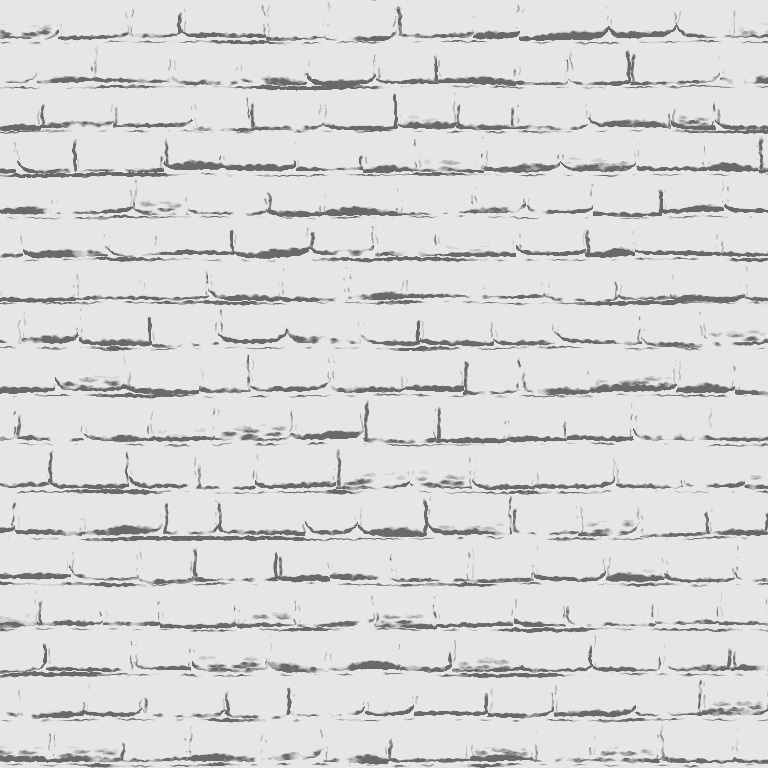
Reproduce this texture procedurally as a Shadertoy shader.

```glsl
// Whitewashed brick wall: 17 uneven rows of about 11 bricks, drawn only by the
// grey shadows in their joints. Each brick gets a ragged bottom stroke and thin
// broken side strokes; cellular wear erodes them before toning in flat steps.

const float ROWS = 17.0;
const float BRICK_WIDTH = 17.0 / 11.3; // in row heights

float hash(vec2 p) {
    return fract(sin(dot(p, vec2(127.1, 311.7))) * 43758.5);
}

// Distance to the nearest scattered point
float cellular(vec2 p) {
    vec2 base = floor(p);
    float nearest = 2.0;
    for (int y = -1; y <= 1; y++)
    for (int x = -1; x <= 1; x++) {
        vec2 c = base + vec2(x, y);
        vec2 point = c + vec2(hash(c), hash(c + 41.3));
        nearest = min(nearest, distance(p, point));
    }
    return nearest;
}

float waves(float x, float seed) {
    return sin(x * 1.3 + seed) + 0.5 * sin(x * 3.1 + seed * 2.0)
         + 0.3 * sin(x * 7.3 + seed * 3.0);
}

// Uneven position of a vertical joint, in brick widths
float jointAt(float index, float row) {
    return index + 0.36 * (hash(vec2(index, row)) - 0.5);
}

// Thin vertical stroke; only a high chance makes it dark and whole
float sideStroke(float dist, float y, float chance, float wear) {
    float bold = smoothstep(0.78, 0.95, chance);
    float width = 0.012 + 0.022 * bold;
    float broken = mix(smoothstep(0.3, 0.6, wear), 1.0, bold);
    float reach = 0.4 + 0.5 * fract(chance * 7.0);
    return (1.0 - smoothstep(width * 0.5, width + 0.02, abs(dist)))
         * (1.0 - smoothstep(reach, reach + 0.12, y))
         * broken * mix(0.25 + 0.6 * chance, 1.2, bold);
}

float jointInk(vec2 p, float grain) {
    float row = floor(p.y);
    float y = fract(p.y);
    float seed = hash(vec2(row, 7.7)) * 40.0;

    // Find the brick and the distances to its sides
    float x = p.x / BRICK_WIDTH + 0.5 * mod(row, 2.0) + 0.3 * hash(vec2(row, 3.1));
    float i = floor(x);
    if (x < jointAt(i, row)) i -= 1.0;
    else if (x > jointAt(i + 1.0, row)) i += 1.0;
    vec2 id = vec2(i, row);
    float left = (x - jointAt(i, row)) * BRICK_WIDTH;
    float right = (jointAt(i + 1.0, row) - x) * BRICK_WIDTH;
    float along = left / (left + right);

    // Bottom edge: wavy, tilted and lifted at the corners
    float course = 0.14 + 0.016 * waves(p.x * 0.8, seed);
    float lift = 0.26 * pow(hash(id + 5.3), 3.0) * exp(-left / 0.12)
               + 0.26 * pow(hash(id + 9.1), 3.0) * exp(-right / 0.12);
    float d = y - course - lift - 0.07 * (hash(id + 2.9) - 0.5)
            - 0.06 * (hash(id + 6.7) - 0.5) * along;
    float above = smoothstep(-0.02, 0.0, d);

    // Bottom shadow: whole where heavy, broken and pale elsewhere
    float heavy = smoothstep(0.2, 0.5, cellular(vec2(p.x * 0.45, row * 3.7)));
    heavy *= 0.55 + 0.45 * smoothstep(0.1, 0.5, hash(id + 3.3));
    float crumbs = smoothstep(0.2, 0.5, cellular(vec2(p.x * 2.2, row * 2.3 + y * 3.0)));
    float hump = sin(3.14 * pow(along, 0.5 + 1.5 * hash(id + 8.2)));
    float thick = 0.045 + 0.03 * heavy + 0.15 * pow(hash(id + 1.7), 3.0) * hump
                + 0.05 * (cellular(p * vec2(4.0, 3.0)) - 0.4);
    float strength = mix(0.75 * crumbs, 1.25, heavy);
    float ink = strength * above * (1.0 - smoothstep(thick * 0.55, thick + 0.02, d));

    // Side shadows, usually stronger at the right end
    float wiggle = 0.014 * waves(y * 5.0, i * 2.3 + seed);
    float wear = cellular(p * vec2(2.0, 4.5) + 5.0);
    float sides = max(sideStroke(right - 0.04 + wiggle, y, hash(id + 12.4), wear),
                      0.7 * sideStroke(left - 0.06 - wiggle, y, hash(id + 15.8), wear));
    ink = max(ink, above * sides);

    // Broken rim along the lower side of the mortar, bold in a few runs
    float run = smoothstep(0.5, 0.8, cellular(vec2(p.x * 0.35, row * 6.1 + 0.7)));
    float rimWidth = 0.006 + 0.025 * run;
    float rimDist = abs(y - course + 0.08 + 0.006 * waves(p.x * 3.0, seed + 9.0));
    float rim = 1.0 - smoothstep(rimWidth, rimWidth + 0.022, rimDist);
    float gaps = smoothstep(0.3, 0.65, cellular(vec2(p.x * 1.7, row * 5.1 + 0.4)));
    ink = max(ink, rim * mix(0.75 * gaps, 1.15, run));

    // Streaky stains on a few bricks
    float stain = smoothstep(0.84, 0.95, hash(id + 21.6)) * smoothstep(0.05, 0.3, min(left, right));
    stain *= above * (1.0 - smoothstep(0.12, 0.38, d));
    stain *= 1.0 - smoothstep(0.2, 0.55, cellular(p * vec2(2.0, 8.0)));
    ink = max(ink, 0.8 * stain);

    return ink * (1.45 - 0.85 * grain);
}

void mainImage(out vec4 fragColor, in vec2 fragCoord) {
    vec2 uv = fragCoord / iResolution.xy;
    vec2 p = uv * ROWS;

    // Uneven course heights, ragged edges and grain
    p.y -= 0.24 * exp(-pow((uv.y - 0.58) / 0.17, 2.0));
    float grain = cellular(p * vec2(6.0, 10.0));
    p.x += 0.05 * (cellular(p * 5.0 + 13.0) - 0.45);
    float ink = jointInk(p + vec2(0.0, 0.05 * (grain - 0.45)), grain);

    // Five flat shadow tones below the paint colour
    float tone = 0.90;
    float soft = clamp(fwidth(ink) * 0.35, 0.005, 0.08);
    for (int i = 0; i < 5; i++) {
        float level = 0.14 + 0.17 * float(i);
        tone -= (0.073 + 0.0125 * float(i)) * smoothstep(-soft, soft, ink - level);
    }
    fragColor = vec4(vec3(tone), 1.0);
}
```
